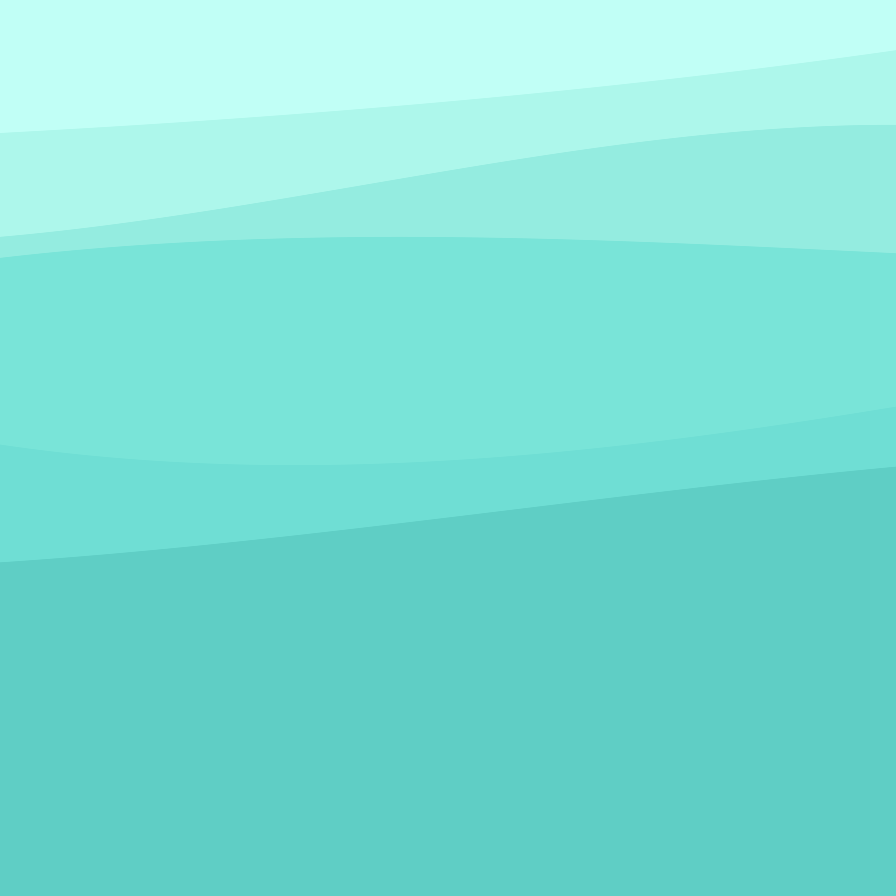
Reproduce this background procedurally as a WebGL 2 fragment shader.

```glsl
#version 300 es
precision highp float;
// Calm layered waves in mint and teal, stacked from a pale top to a deep base.
// Each layer fills the area below a smooth cubic crest, and the layers are
// painted back to front with antialiased edges.

uniform vec2 u_resolution;
out vec4 outColor;

const int LAYERS = 5;
const float EDGE_SOFTNESS = 0.5; // half width of an edge, in pixel footprints

const vec3 SKY = vec3(0.757, 1.0, 0.965);
const vec3 LAYER_COLORS[LAYERS] = vec3[LAYERS](
    vec3(0.680, 0.969, 0.922),
    vec3(0.580, 0.925, 0.878),
    vec3(0.475, 0.894, 0.847),
    vec3(0.435, 0.871, 0.831),
    vec3(0.373, 0.808, 0.773));

// Crest heights at x = 0, 1/3, 2/3 and 1
const vec4 CRESTS[LAYERS] = vec4[LAYERS](
    vec4(0.8516, 0.8730, 0.9030, 0.9440),
    vec4(0.7357, 0.7813, 0.8353, 0.8607),
    vec4(0.7122, 0.7344, 0.7318, 0.7174),
    vec4(0.5039, 0.4809, 0.5000, 0.5462),
    vec4(0.3724, 0.4030, 0.4427, 0.4792));

// Weights of the cubic passing through four evenly spaced heights
vec4 cubicWeights(float x) {
    float t = 3.0 * x;
    float a = t - 1.0, b = t - 2.0, c = t - 3.0;
    return vec4(-a * b * c / 6.0, t * b * c / 2.0,
                -t * a * c / 2.0, t * a * b / 6.0);
}

void main() {
    vec2 uv = gl_FragCoord.xy / u_resolution;
    vec4 weights = cubicWeights(uv.x);
    float softness = EDGE_SOFTNESS / u_resolution.y;

    // Paint each layer over the ones behind it
    vec3 color = SKY;
    for (int i = 0; i < LAYERS; i++) {
        float depth = dot(weights, CRESTS[i]) - uv.y;
        float coverage = smoothstep(-softness, softness, depth);
        color = mix(color, LAYER_COLORS[i], coverage);
    }
    outColor = vec4(color, 1.0);
}
```
